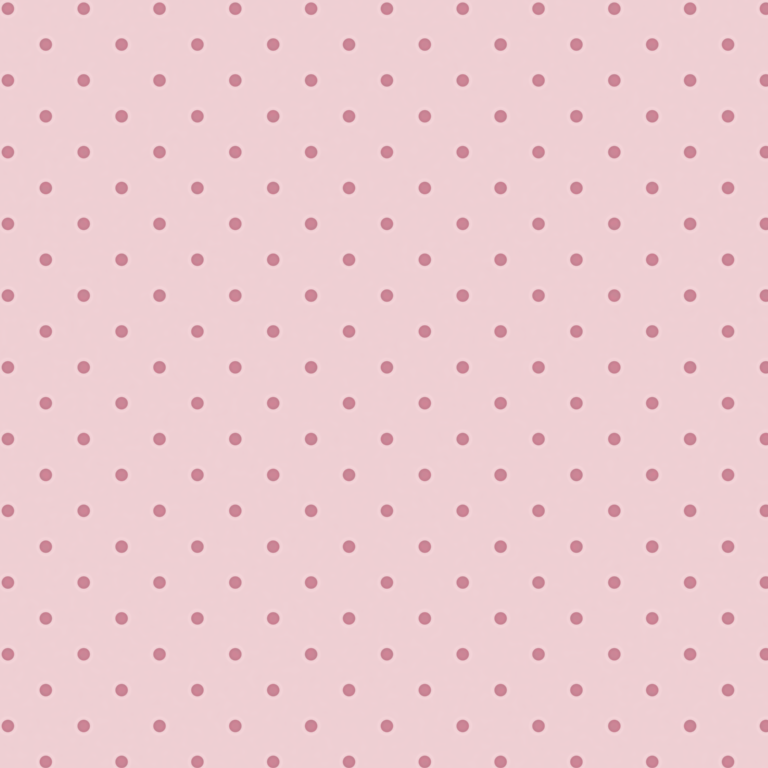
This pattern is drawn by a WebGL 1 fragment shader. Its source:

```glsl
precision highp float;
// Small rose dots on pale pink, in staggered rows: two rectangular lattices
// half a cell apart, each dot a soft disc with a faint light halo.
// Gradient noise adds a slight mottle to the ground and to the dots.

uniform vec2 u_resolution;

vec2 hashGradient(vec2 cell) {
  vec2 h = vec2(dot(cell, vec2(127.1, 311.7)), dot(cell, vec2(269.5, 183.3)));
  return 2.0 * fract(sin(h) * 43758.5) - 1.0;
}

float gradientNoise(vec2 p) {
  vec2 i = floor(p);
  vec2 f = p - i;
  vec2 u = f * f * f * (f * (6.0 * f - 15.0) + 10.0);
  float a = dot(hashGradient(i), f);
  float b = dot(hashGradient(i + vec2(1.0, 0.0)), f - vec2(1.0, 0.0));
  float c = dot(hashGradient(i + vec2(0.0, 1.0)), f - vec2(0.0, 1.0));
  float d = dot(hashGradient(i + vec2(1.0, 1.0)), f - vec2(1.0, 1.0));
  return mix(mix(a, b, u.x), mix(c, d, u.x), u.y);
}

// Distance to the nearest point of a rectangular lattice
float latticeDistance(vec2 p, vec2 period) {
  return length((fract(p / period + 0.5) - 0.5) * period);
}

void main() {
  vec2 uv = gl_FragCoord.xy / u_resolution;
  float pixel = 1.0 / min(u_resolution.x, u_resolution.y);

  // Staggered dots, anchored near the upper left corner
  vec2 period = vec2(0.0987, 0.0934);
  vec2 p = uv - vec2(0.0103, 0.9887);
  float dist = min(latticeDistance(p, period),
                   latticeDistance(p - 0.5 * period, period));

  // Ground with a faint mottle and a lighter ring around each dot
  vec3 color = vec3(0.935, 0.812, 0.828);
  color += 0.006 * gradientNoise(uv * 90.0);
  float halo = exp(-pow((dist - 0.0112) / 0.0017, 2.0));
  color += 0.018 * halo;

  // Dots: slightly uneven rose, a little deeper towards the rim
  vec3 rose = mix(vec3(0.82, 0.52, 0.59), vec3(0.78, 0.53, 0.59),
                  clamp(0.5 + gradientNoise(uv * 140.0), 0.0, 1.0));
  rose -= 0.025 * smoothstep(0.003, 0.007, dist);
  float edge = max(0.0012, 0.75 * pixel);
  float disc = 1.0 - smoothstep(-edge, edge, dist - 0.0081);

  gl_FragColor = vec4(mix(color, rose, disc), 1.0);
}
```
